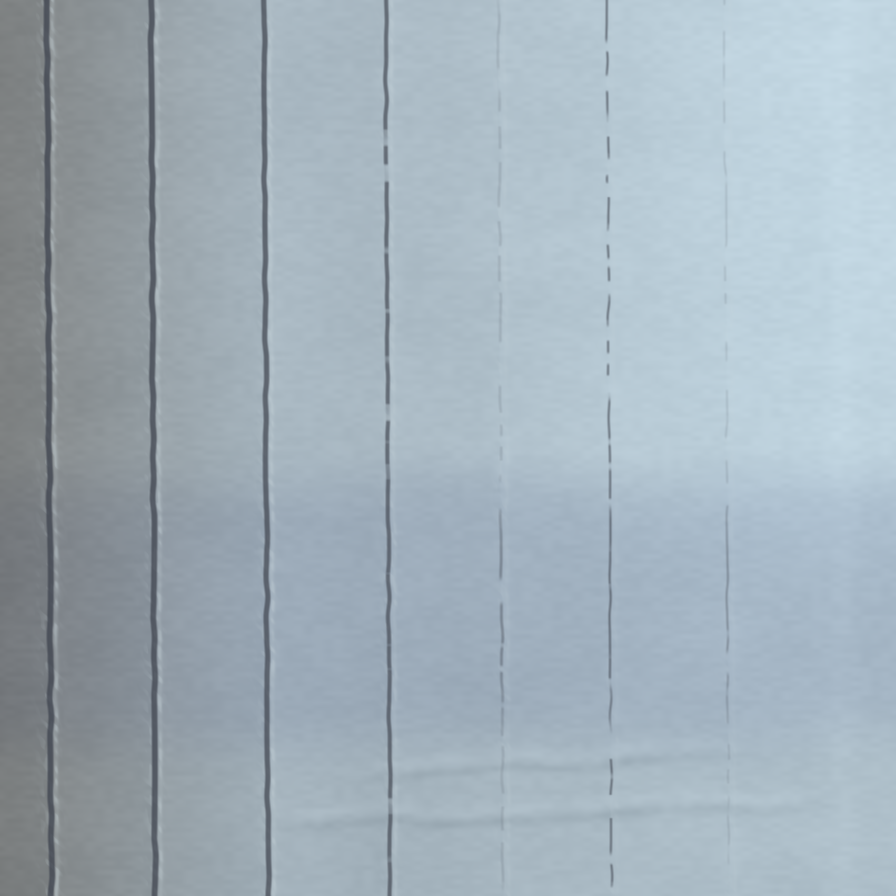
Give the GLSL for this texture, as a Shadertoy shader.

```glsl
const vec3 SHADE = vec3(0.49, 0.50, 0.50);
const vec3 CLOTH = vec3(0.66, 0.72, 0.76);
const vec3 LIGHT = vec3(0.755, 0.835, 0.88);
const vec3 SLIT = vec3(0.27, 0.29, 0.33);
const vec3 FRAY = vec3(0.79, 0.84, 0.86);
const int SEAMS = 7;
const float FIRST_SEAM = 0.055;
const float SPACING = 0.126;

float hash(vec2 p) {
    vec3 q = fract(p.xyx * vec3(0.1031, 0.1030, 0.0973));
    q += dot(q, q.yzx + 33.33);
    return fract((q.x + q.y) * q.z);
}

float noise(vec2 p) {
    vec2 cell = floor(p), f = fract(p);
    f = f * f * (3.0 - 2.0 * f);
    return mix(mix(hash(cell), hash(cell + vec2(1, 0)), f.x),
               mix(hash(cell + vec2(0, 1)), hash(cell + vec2(1, 1)), f.x), f.y);
}

float fbm(vec2 p) {
    float sum = 0.0, weight = 0.5;
    for (int i = 0; i < 4; i++) {
        sum += weight * noise(p);
        p = p * 2.03 + 7.1;
        weight *= 0.5;
    }
    return sum;
}

// Soft horizontal bell between two heights
float band(float y, float low, float high, float soft) {
    return smoothstep(low - soft, low + soft, y) * (1.0 - smoothstep(high - soft, high + soft, y));
}

// Light rising to the right, with a cool shadow across the lower half
vec3 clothColor(vec2 uv) {
    vec3 color = mix(SHADE, CLOTH, smoothstep(-0.06, 0.36, uv.x));
    float glow = smoothstep(0.35, 0.95, uv.x) * mix(0.45, 1.0, smoothstep(0.25, 0.58, uv.y));
    color = mix(color, LIGHT, glow);
    float wave = 0.05 * (fbm(uv * 4.0) - 0.5);
    color *= mix(vec3(1), vec3(0.925, 0.93, 0.955), band(uv.y + wave, 0.17, 0.46, 0.05));
    color *= mix(0.97, 1.0, smoothstep(0.1, 0.3, uv.y));
    color += 0.012 * exp(-pow((uv.x - 0.94) / 0.016, 2.0));
    color += 0.035 * (fbm(uv * vec2(9, 14)) - 0.47);
    color += 0.022 * (noise(uv * vec2(90, 190)) - 0.5);
    return color;
}

// Seam positions wander slightly and lean to the right toward the bottom
float seamX(float id, float y) {
    float offset = -0.010 * band(id, 0.5, 2.5, 0.4) - 0.005 * band(id, 4.5, 5.5, 0.4);
    float wobble = 0.0022 * (noise(vec2(id * 17.0, y * 45.0)) - 0.5);
    return FIRST_SEAM + id * SPACING + offset + 0.005 * (0.5 - y) + wobble;
}

// Later seams close up into broken stitches, most open in the shadow
float seamOpening(float id, float y) {
    float closed = smoothstep(1.8, 4.0, id);
    float shadow = band(y, 0.22, 0.46, 0.06);
    float threshold = mix(-0.3, 0.47, closed) - 0.28 * shadow * closed;
    float stitch = noise(vec2(id * 31.0 + 5.0, y * 75.0));
    return smoothstep(threshold - 0.14, threshold + 0.14, stitch);
}

float seamStrength(float id, float y) {
    float weak = step(3.5, id) * (1.0 - mod(id, 2.0));
    float shadow = band(y, 0.22, 0.43, 0.06);
    return mix(0.95, 0.65, id / 6.0) * mix(1.0, 0.22 + 0.4 * shadow, weak);
}

vec3 addSeam(vec3 color, vec2 uv, float id, float pixel) {
    float d = uv.x - seamX(id, uv.y);
    float early = 1.0 - smoothstep(1.0, 5.0, id);
    float strength = seamStrength(id, uv.y);

    // Panel overlap: darker on the left, brighter on the right
    float side = smoothstep(-0.002, 0.002, d) * 2.0 - 1.0;
    color += side * mix(0.004, 0.018, early) * exp(-abs(d) * 28.0);

    // Loose fibres on both edges
    float fibre = noise(vec2(uv.x * 190.0 + id * 9.0, uv.y * 150.0 + d * 130.0));
    float fuzz = smoothstep(0.45, 0.85, fibre) * exp(-abs(d) / 0.006);
    float rim = exp(-pow((d - 0.0065) / 0.0025, 2.0)) * (0.35 + 0.65 * fibre);
    color = mix(color, FRAY, (0.42 * fuzz + 0.38 * rim) * mix(0.25, 0.9, early));

    // Dark slit
    float halfWidth = mix(0.0013, 0.0032, early);
    float soft = max(pixel, 0.0016);
    float slit = 1.0 - smoothstep(halfWidth - soft, halfWidth + soft, abs(d));
    return mix(color, SLIT, slit * strength * seamOpening(id, uv.y) * mix(0.85, 0.9, early));
}

// Faint crease with a dark fold and a pale lip
float crease(vec2 uv, float height, float left, float right) {
    float d = uv.y - height - 0.045 * (uv.x - 0.5) - 0.012 * (noise(vec2(uv.x * 14.0, height * 90.0)) - 0.5);
    float fold = exp(-pow(d / 0.006, 2.0)) - 0.6 * exp(-pow((d - 0.014) / 0.008, 2.0));
    return fold * band(uv.x, left, right, 0.05) * (0.4 + 0.6 * noise(uv * vec2(20, 5)));
}

void mainImage(out vec4 fragColor, in vec2 fragCoord) {
    vec2 uv = fragCoord / iResolution.xy;
    vec3 color = clothColor(uv);
    color -= 0.045 * crease(uv, 0.138, 0.42, 0.82);
    color -= 0.045 * crease(uv, 0.083, 0.33, 0.90);
    for (int i = 0; i < SEAMS; i++) {
        color = addSeam(color, uv, float(i), 1.0 / iResolution.x);
    }
    fragColor = vec4(clamp(color, 0.0, 1.0), 1.0);
}
```
